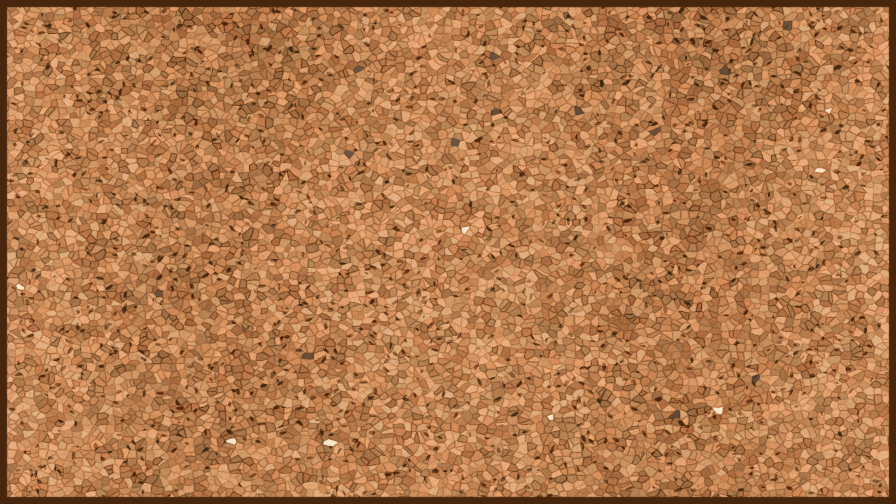
Reproduce this texture procedurally as a Shadertoy shader.

```glsl
// Framed cork board: pressed granules from cellular noise, each with its own
// tone, parted by dark crevices and flecked with small gaps. Layered sines give
// the broad shading, and a thin dark brown frame surrounds the sheet.

const vec3 FRAME = vec3(0.28, 0.15, 0.05);
const vec3 UMBER = vec3(0.52, 0.33, 0.18);
const vec3 BROWN = vec3(0.65, 0.42, 0.25);
const vec3 TAN   = vec3(0.74, 0.50, 0.31);
const vec3 SAND  = vec3(0.83, 0.58, 0.38);
const vec3 PALE  = vec3(0.91, 0.69, 0.51);
const vec3 CHIP  = vec3(0.97, 0.90, 0.80);
const vec3 CHAR  = vec3(0.32, 0.24, 0.18);

const float FRAME_WIDTH = 0.0140;
const float GRAIN_ROWS  = 76.0;
const float GAP_ROWS    = 62.0;
const float TAU = 6.28318;

vec3 hash3(vec2 p) {
    vec3 q = fract(p.xyx * vec3(0.1031, 0.1030, 0.0973));
    q += dot(q, q.yxz + 33.33);
    return fract((q.xxy + q.yzz) * q.zyx);
}

// Returns distance to the nearest cell border in x, and the cell id in yz.
vec3 cellular(vec2 p) {
    vec2 base = floor(p);
    vec2 nearest = vec2(0.0), id = base;
    float best = 9.0;
    for (int y = -1; y <= 1; y++)
    for (int x = -1; x <= 1; x++) {
        vec2 cell = base + vec2(x, y);
        vec2 offset = cell + hash3(cell).xy - p;
        float d = dot(offset, offset);
        if (d < best) { best = d; nearest = offset; id = cell; }
    }
    float border = 9.0;
    for (int y = -2; y <= 2; y++)
    for (int x = -2; x <= 2; x++) {
        vec2 cell = id + vec2(x, y);
        vec2 offset = cell + hash3(cell).xy - p;
        vec2 span = offset - nearest;
        if (dot(span, span) > 0.0001)
            border = min(border, dot(0.5 * (offset + nearest), normalize(span)));
    }
    return vec3(border, id);
}

// Scattered slivers, each turned its own way; returns coverage.
float slivers(vec2 p, float share) {
    vec2 base = floor(p);
    float cover = 0.0;
    for (int y = -1; y <= 1; y++)
    for (int x = -1; x <= 1; x++) {
        vec2 cell = base + vec2(x, y);
        vec3 h = hash3(cell + 71.0);
        vec2 q = p - cell - h.xy;
        float angle = (h.x * 7.0 + h.y * 3.0) * TAU;
        vec2 axis = vec2(cos(angle), 0.6 * sin(angle));
        axis = normalize(axis);
        vec2 local = vec2(dot(q, axis), dot(q, vec2(-axis.y, axis.x)));
        float size = 0.25 + 0.25 * h.y;
        float d = length(local / vec2(size, 0.5 * size));
        cover = max(cover, step(h.z, share) * (1.0 - smoothstep(0.6, 1.2, d)));
    }
    return cover;
}

float ramp(float a, float b, float t) { return clamp((t - a) / (b - a), 0.0, 1.0); }

vec3 corkColour(float tone) {
    vec3 c = mix(FRAME, UMBER, ramp(0.0, 0.25, tone));
    c = mix(c, BROWN, ramp(0.25, 0.45, tone));
    c = mix(c, TAN, ramp(0.45, 0.60, tone));
    c = mix(c, SAND, ramp(0.60, 0.76, tone));
    return mix(c, PALE, ramp(0.76, 0.94, tone));
}

// Two soft darker bands across the width, with a slight uneven drift.
float broadShade(vec2 p, float aspect) {
    float bands = cos(TAU * 2.0 * p.x / aspect);
    float drift = sin(9.0 * p.x + 4.0 * p.y) * sin(7.0 * p.y - 3.0 * p.x);
    return 0.040 * bands + 0.020 * drift - 0.035 * smoothstep(0.6, 1.0, p.y);
}

vec3 cork(vec2 p, float aspect) {
    vec2 warp = sin(p.yx * vec2(93.0, 117.0) + 2.0 * sin(p * 61.0));
    vec2 q = p + 0.0022 * warp;
    vec3 cell = cellular(q * GRAIN_ROWS * vec2(0.82, 1.0));
    vec3 h = hash3(cell.yz + 19.0);
    float speck = hash3(floor(p * 420.0)).x - 0.5;
    float crevice = 1.0 - smoothstep(0.02, 0.17, cell.x);
    float gap = slivers(q * GAP_ROWS, 0.20);

    float tone = 0.69 + 0.46 * (h.x - 0.5) + 0.13 * speck + broadShade(p, aspect);
    tone -= crevice * mix(0.08, 0.42, h.y) + 0.48 * gap;
    vec3 c = corkColour(tone);
    c += vec3(0.025, -0.008, -0.012) * (h.z - 0.5) * 2.0;
    c = mix(c, CHIP, step(0.9988, h.z) * (1.0 - crevice));
    return mix(c, CHAR, step(h.z, 0.0012) * 0.8);
}

void mainImage(out vec4 fragColor, in vec2 fragCoord) {
    float aspect = iResolution.x / iResolution.y;
    vec3 sum = vec3(0.0);
    // Four samples per pixel smooth the granule edges.
    for (int i = 0; i < 4; i++) {
        vec2 jitter = vec2(i % 2, i / 2) * 0.5 - 0.25;
        vec2 p = (fragCoord + jitter) / iResolution.y;
        vec2 inset = min(p, vec2(aspect, 1.0) - p);
        float inside = smoothstep(-0.0015, 0.0015, min(inset.x, inset.y) - FRAME_WIDTH);
        sum += mix(FRAME, cork(p, aspect), inside);
    }
    fragColor = vec4(sum * 0.25, 1.0);
}
```
